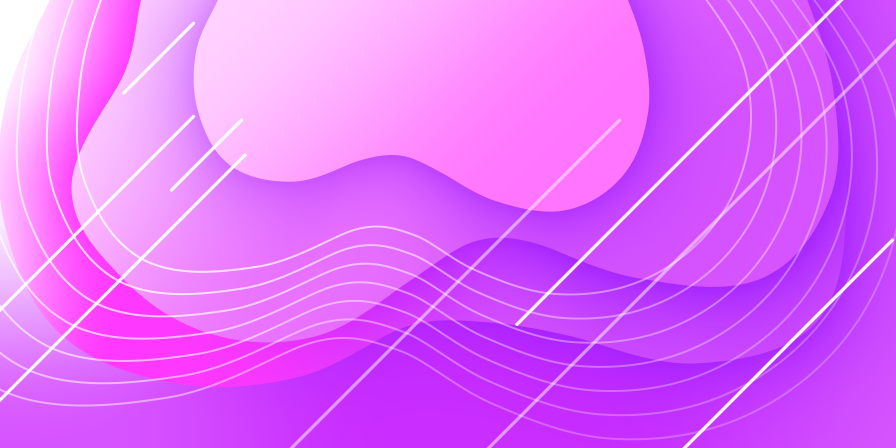
Give the GLSL for this background, as a WebGL 1 fragment shader.

```glsl
precision highp float;

// Layered paper-cut waves in pink and violet, hanging from the top edge.
// Each wave is a polar spline around a point on that edge, with a soft shadow;
// scaled contour rings and diagonal strokes lie on top.

uniform vec2 u_resolution;

const float KNOT_STEP = 0.244346;  // 14 degrees between spline knots
const vec3 WHITE = vec3(1.0);
const vec3 PALE = vec3(1.0, 0.82, 1.0);
const vec3 PINK = vec3(1.0, 0.46, 1.0);
const vec3 HOT_PINK = vec3(1.0, 0.22, 1.0);
const vec3 ORCHID = vec3(0.93, 0.47, 1.0);
const vec3 VIOLET = vec3(0.84, 0.33, 1.0);
const vec3 MAGENTA = vec3(0.80, 0.18, 1.0);
const vec3 DEEP = vec3(0.62, 0.12, 1.0);

// Catmull-Rom weights for knots at signed offsets t
vec4 knotWeights(vec4 t) {
  t = abs(t);
  vec4 nearPart = (1.5 * t - 2.5) * t * t + 1.0;
  vec4 farPart = ((2.5 - 0.5 * t) * t - 4.0) * t + 2.0;
  return mix(nearPart, farPart, step(1.0, t)) * step(t, vec4(2.0));
}

float splineRadius(float u, mat4 radii) {
  vec4 k = vec4(0.0, 1.0, 2.0, 3.0) - u;
  return dot(radii[0], knotWeights(k)) + dot(radii[1], knotWeights(k + 4.0))
       + dot(radii[2], knotWeights(k + 8.0)) + dot(radii[3], knotWeights(k + 12.0));
}

// Approximate signed distance; p is relative to the centre on the top edge
float waveDistance(vec2 p, mat4 radii) {
  float u = atan(p.x, -p.y) / KNOT_STEP + 7.5;
  float radius = splineRadius(u, radii);
  float slope = (splineRadius(u + 0.02, radii) - radius) / (0.02 * KNOT_STEP);
  return (length(p) - radius) / sqrt(1.0 + slope * slope / (radius * radius));
}

float coverage(float d, float pixel) {
  return clamp(0.5 - d / pixel, 0.0, 1.0);
}

float shadow(float d, float reach) {
  return exp(-max(d, 0.0) / reach);
}

// Diagonal stroke from its upper right end, falling by drop
float stroke(vec2 p, vec2 top, float drop, float pixel) {
  vec2 q = top - p;
  float along = clamp(0.5 * (q.x + q.y), 0.0, drop);
  return coverage(length(q - along) - 0.0036, pixel);
}

void main() {
  float pixel = 1.0 / u_resolution.y;
  vec2 p = gl_FragCoord.xy * pixel;
  vec2 q = p - vec2(0.99, 1.0);
  float depth = 1.0 - p.y;

  // Wave outlines, from left to right along the bottom
  mat4 frontRadii = mat4(
    0.430, 0.448, 0.513, 0.555, 0.562, 0.495, 0.385, 0.350,
    0.388, 0.482, 0.572, 0.599, 0.570, 0.514, 0.461, 0.430);
  mat4 middleRadii = mat4(
    0.638, 0.672, 0.732, 0.932, 0.948, 0.909, 0.805, 0.633,
    0.544, 0.583, 0.758, 0.945, 0.969, 0.893, 0.807, 0.755);
  mat4 backRadii = mat4(
    0.833, 0.872, 1.003, 1.100, 1.135, 1.044, 0.901, 0.737,
    0.724, 0.805, 0.990, 1.100, 1.010, 0.885, 0.794, 0.755);
  mat4 ringRadii = mat4(
    0.700, 0.760, 0.833, 0.898, 0.885, 0.727, 0.549, 0.529,
    0.609, 0.703, 0.766, 0.786, 0.760, 0.690, 0.580, 0.500);
  float front = waveDistance(p - vec2(0.9375, 1.0), frontRadii);
  float middle = waveDistance(q, middleRadii);
  float back = waveDistance(q, backRadii);

  // Backdrop with a white corner glow
  float rightward = smoothstep(0.3, 1.3, p.x);
  vec3 color = mix(VIOLET, MAGENTA, smoothstep(0.2, 0.9, p.x));
  color = mix(color, VIOLET, smoothstep(1.3, 2.0, p.x));
  color = mix(color, DEEP, shadow(back, 0.1) * 0.75 * rightward);
  float glow = 1.0 - smoothstep(0.3, 0.95, length(p - vec2(0.0, 0.95)));
  color = mix(color, WHITE, glow);

  // Back wave
  vec3 fill = mix(WHITE, HOT_PINK, smoothstep(0.05, 0.5, p.x + 0.3 * depth));
  fill = mix(fill, VIOLET, smoothstep(0.5, 1.2, p.x));
  vec3 shade = mix(HOT_PINK, DEEP, rightward);
  fill = mix(fill, shade, shadow(middle, 0.11) * 0.85);
  color = mix(color, fill, coverage(back, pixel));

  // Middle wave
  float tone = 0.55 * 0.5 * p.x * 2.0 + 0.45 * depth;
  fill = mix(PALE, ORCHID, smoothstep(0.15, 0.65, tone));
  fill = mix(fill, VIOLET, smoothstep(0.55, 1.1, tone));
  fill = mix(fill, DEEP, shadow(front, 0.085) * mix(0.35, 0.65, rightward));
  color = mix(color, fill, coverage(middle, pixel));

  // Front wave
  tone = 0.6 * (p.x - 0.5 + depth);
  fill = mix(PALE, PINK, smoothstep(0.0, 0.65, tone));
  color = mix(color, fill, coverage(front, pixel));

  // Contour rings, fainter outward and to the right
  float ink = mix(0.85, 0.42, smoothstep(0.2, 1.4, p.x));
  for (int i = 0; i < 7; i++) {
    float ring = float(i);
    float d = abs(waveDistance(q, ringRadii * (1.0 + 0.082 * ring)));
    color = mix(color, WHITE, coverage(d - 0.0022, pixel) * ink * (1.0 - 0.07 * ring));
  }

  // Diagonal strokes: solid ones, then translucent ones
  float solid = stroke(p, vec2(1.98, 1.102), 0.826, pixel);
  solid = max(solid, stroke(p, vec2(1.992, 0.464), 0.5, pixel));
  solid = max(solid, stroke(p, vec2(0.432, 0.740), 0.5, pixel));
  solid = max(solid, stroke(p, vec2(0.547, 0.654), 0.6, pixel));
  solid = max(solid, stroke(p, vec2(0.539, 0.732), 0.156, pixel));
  solid = max(solid, stroke(p, vec2(0.432, 0.948), 0.156, pixel));
  float faint = stroke(p, vec2(2.03, 0.939), 1.0, pixel);
  faint = max(faint, stroke(p, vec2(1.383, 0.732), 0.8, pixel));
  color = mix(color, WHITE, max(solid * 0.95, faint * 0.5));

  gl_FragColor = vec4(color, 1.0);
}
```
